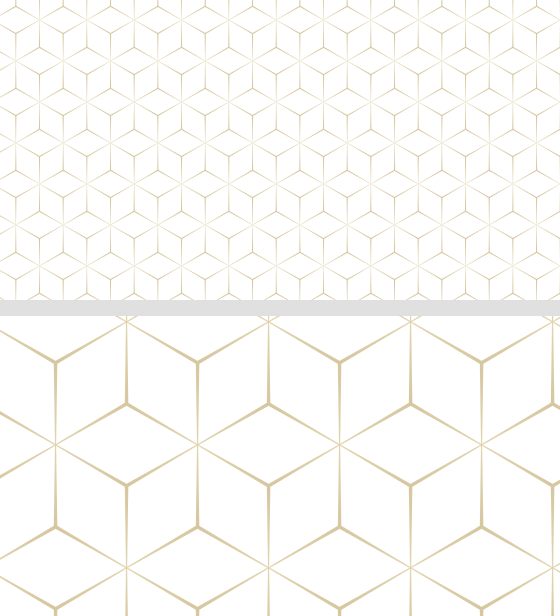
Top, the full canvas; bottom, a detail of the centre.
Give the GLSL for this pattern, as a Shadertoy shader.

```glsl
// Tumbling-block lattice of fine gold lines on white.
// Each hexagonal cell holds six spokes from its hub to its corners;
// spokes swell from a hairline at the hub to a firm joint at the corner.

#define REPEATS_ACROSS 11.83
#define HUB_OFFSET vec2(-0.1336, 0.0126)
#define HUB_WIDTH 0.008
#define JOINT_WIDTH 0.025
#define PAPER vec3(1.0)
#define HUB_GOLD vec3(0.88, 0.83, 0.68)
#define JOINT_GOLD vec3(0.84, 0.78, 0.63)

const float SQRT3 = 1.7320508;
const float SECTOR = 1.0471976; // sixty degrees

// Offset from the nearest hub of a triangular lattice with unit spacing
vec2 offsetFromHub(vec2 p) {
    vec2 period = vec2(1.0, SQRT3);
    vec2 a = mod(p + 0.5 * period, period) - 0.5 * period;
    vec2 b = mod(p, period) - 0.5 * period;
    return dot(a, a) < dot(b, b) ? a : b;
}

// Part of a pixel covered by a line, also right for lines under a pixel wide
float lineCoverage(float dist, float halfWidth, float pixel) {
    float r = 0.5 * pixel;
    float overlap = min(dist + r, halfWidth) - max(dist - r, -halfWidth);
    return clamp(overlap / pixel, 0.0, 1.0);
}

void mainImage(out vec4 fragColor, in vec2 fragCoord) {
    // Lattice space: one unit is one horizontal repeat
    vec2 p = (fragCoord - 0.5 * iResolution.xy) / iResolution.x;
    p = (p - HUB_OFFSET) * REPEATS_ACROSS;
    float pixel = REPEATS_ACROSS / iResolution.x;

    // Fold the six spokes onto one
    vec2 v = offsetFromHub(p);
    float angle = mod(atan(v.y, v.x + 1e-6), SECTOR) - 0.5 * SECTOR;
    float along = length(v) * cos(angle);
    float across = length(v) * abs(sin(angle));

    // Taper and tint from hub to joint
    float t = clamp(along * SQRT3, 0.0, 1.0);
    float halfWidth = 0.5 * mix(HUB_WIDTH, JOINT_WIDTH, t);
    vec3 gold = mix(HUB_GOLD, JOINT_GOLD, t);

    float ink = lineCoverage(across, halfWidth, pixel);
    fragColor = vec4(mix(PAPER, gold, ink), 1.0);
}
```
